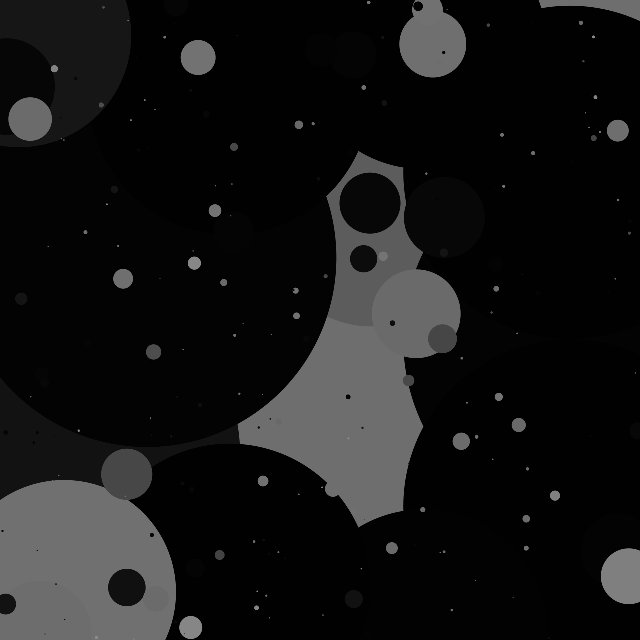
A Shadertoy shader for this background:

```glsl
// Flat overlapping grey discs: large dark ones ring a pale hourglass gap,
// two discs fill the left corners, and a scatter of discs with power-law
// radii, painted from large to small, covers everything down to fine specks.
#define GAP_CENTER vec2(0.58, 0.47)
#define GAP_SHADE 0.43
#define RING_COUNT 9
#define RING_RADII vec2(0.31, 0.19)
#define RING_CLEARANCE vec2(0.05, 0.28)
#define UNDER_DISC_PUSH 0.16
#define CORNER_RADIUS 0.175
#define SCATTER_COUNT 230
#define SCATTER_RADIUS 0.08
#define SCATTER_FALLOFF 1.35
#define DARK_SHARE 0.46
#define SEED 17.0

const float TAU = 6.2831853;
const float EDGE_PIXELS = 0.5;

vec3 hash3(float n) {
    vec3 p = fract(n * vec3(0.1031, 0.1030, 0.0973));
    p += dot(p, p.yzx + 33.33);
    return fract((p.xxy + p.yzz) * p.zyx);
}

// Paints a crisp disc with a narrow smoothed rim over the current shade.
void paintDisc(inout float shade, vec2 p, vec2 center, float radius, float discShade) {
    float edge = EDGE_PIXELS / min(iResolution.x, iResolution.y);
    float coverage = clamp(0.5 - (length(p - center) - radius) / edge, 0.0, 1.0);
    shade = mix(shade, discShade, coverage);
}

// Maps a rank in 0..1 to near-black, mid grey, main grey or light grey.
float scatterShade(float rank, float variation) {
    if (rank < DARK_SHARE) return mix(0.01, 0.08, variation * variation);
    float light = (rank - DARK_SHARE) / (1.0 - DARK_SHARE);
    float tone = light < 0.2 ? 0.28 : light < 0.85 ? 0.43 : 0.52;
    return tone + 0.05 * (variation - 0.5);
}

void mainImage(out vec4 fragColor, in vec2 fragCoord) {
    vec2 p = fragCoord / iResolution.xy;
    p.x = (p.x - 0.5) * iResolution.x / iResolution.y + 0.5;

    // Pale ground with a slightly darker disc in the upper gap.
    float shade = GAP_SHADE;
    paintDisc(shade, p, GAP_CENTER + vec2(0.0, 0.18), 0.16, 0.36);

    // Ring of large discs, closest to the gap at its sides; the lowest
    // layer is charcoal and pushed outwards to widen the gap's foot.
    for (int i = 0; i < RING_COUNT; i++) {
        float slot = mod(5.0 + 4.0 * float(i), float(RING_COUNT));
        float angle = TAU * slot / float(RING_COUNT);
        float steepness = sin(angle) * sin(angle);
        float radius = mix(RING_RADII.x, RING_RADII.y, steepness);
        float gap = mix(RING_CLEARANCE.x, RING_CLEARANCE.y, steepness);
        if (i == 0) gap += UNDER_DISC_PUSH;
        vec2 center = GAP_CENTER + (radius + gap) * vec2(cos(angle), sin(angle));
        float discShade = i == 0 ? 0.07 : 0.015 * hash3(slot + SEED).x;
        paintDisc(shade, p, center, radius, discShade);
    }

    // Corner discs: grey below, charcoal above.
    for (int i = 0; i < 2; i++) {
        float top = float(i);
        vec2 center = vec2(0.1 - 0.07 * top, 0.075 + 0.87 * top);
        paintDisc(shade, p, center, CORNER_RADIUS, mix(0.44, 0.085, top));
    }

    // Scatter from medium discs to specks.
    for (int i = 0; i < SCATTER_COUNT; i++) {
        float n = float(i);
        vec3 random = hash3(n + SEED * 7.0);
        float radius = SCATTER_RADIUS / (1.0 + pow(n / 8.0, SCATTER_FALLOFF));
        float rank = fract(0.618034 * n + 0.6);
        paintDisc(shade, p, random.xy, radius, scatterShade(rank, random.z));
    }

    fragColor = vec4(vec3(shade), 1.0);
}
```
